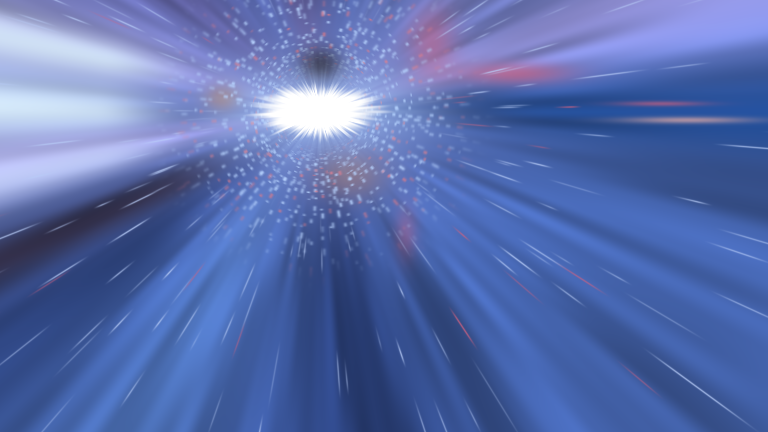
Reproduce this background procedurally as a Shadertoy shader.

```glsl
const vec2 HUB = vec2(0.741, 0.741);
const vec2 CORE_SIZE = vec2(0.142, 0.060);
const vec3 BLUE = vec3(0.26, 0.38, 0.66);
const vec3 NAVY = vec3(0.15, 0.23, 0.45);
const vec3 DEEP = vec3(0.08, 0.23, 0.47);
const vec3 LILAC = vec3(0.60, 0.58, 0.85);
const vec3 MAUVE = vec3(0.38, 0.34, 0.57);
const vec3 ICE = vec3(0.87, 0.95, 1.0);
const vec3 HAZE = vec3(0.46, 0.51, 0.79);
const vec3 UMBER = vec3(0.17, 0.15, 0.23);
const vec3 ROSE = vec3(0.82, 0.38, 0.50);
const vec3 AMBER = vec3(0.62, 0.47, 0.46);
const float RAY_CONTRAST = 0.34;
const float STREAK_WIDTH = 0.0021;
const float SPECK_WIDTH = 0.0042;

float hash(vec2 p) {
    vec3 q = fract(vec3(p.xyx) * 0.1031);
    q += dot(q, q.yzx + 33.33);
    return fract((q.x + q.y) * q.z);
}

// Soft wedge around an angle, in degrees
float sector(float angle, float centre, float spread) {
    float d = (mod(angle - centre + 180.0, 360.0) - 180.0) / spread;
    return exp(-d * d);
}

// Soft elliptical spot
float spot(vec2 p, vec2 centre, vec2 size) {
    vec2 d = (p - centre) / size;
    return exp(-dot(d, d));
}

// Noise stretched along the radius, periodic around the hub
float rays(float turn, float depth, float columns, float seed) {
    vec2 q = vec2(turn * columns, depth + 20.0);
    vec2 i = floor(q), f = fract(q);
    f = f * f * (3.0 - 2.0 * f);
    float next = mod(i.x + 1.0, columns);
    i.y += seed;
    float inner = mix(hash(i), hash(vec2(next, i.y)), f.x);
    float outer = mix(hash(i + vec2(0, 1)), hash(vec2(next, i.y + 1.0)), f.x);
    return mix(inner, outer, f.y);
}

// One random dash per polar cell: x is its strength, y a random tint
vec2 dashes(float turn, float r, float columns, float rings, float density, float width, float seed) {
    float column = floor(turn * columns);
    float depth = log(r) * rings + 40.0 + 9.0 * hash(vec2(column, seed));
    vec2 cell = vec2(column, floor(depth)) + seed;
    float across = fract(turn * columns) - mix(0.3, 0.7, hash(cell + 7.0));
    float d = across * 6.2832 / columns * r / width;
    float t = fract(depth), len = mix(0.4, 0.95, hash(cell + 13.0));
    float along = smoothstep(0.0, 0.3, t) * (1.0 - smoothstep(len * 0.6, len, t));
    float shown = step(hash(cell), density) * mix(0.35, 1.0, hash(cell + 29.0));
    return vec2(shown * along * exp(-d * d), hash(cell + 41.0));
}

void mainImage(out vec4 fragColor, in vec2 fragCoord) {
    vec2 p = fragCoord / iResolution.xy * vec2(16.0 / 9.0, 1.0);
    vec2 v = p - HUB;
    float r = max(length(v), 0.002);
    float turn = fract(atan(v.y, v.x) / 6.2832 + 1.0);
    float depth = log(r);
    float broad = rays(turn, depth * 0.7, 36.0, 3.0);
    float fine = rays(turn, depth * 1.6, 140.0, 17.0);
    float angle = turn * 360.0 + (broad - 0.5) * 5.0;
    float away = smoothstep(0.12, 0.4, r);

    // Wide coloured wedges
    vec3 col = BLUE;
    col = mix(col, NAVY, 0.85 * sector(angle, 278.0, 17.0));
    col = mix(col, NAVY, 0.7 * sector(angle, 216.0, 9.0));
    col = mix(col, vec3(0.31, 0.46, 0.74), 0.8 * sector(angle, 240.0, 10.0));
    col = mix(col, DEEP, 0.85 * sector(angle, 2.0, 8.0));
    col = mix(col, LILAC, 0.85 * sector(angle, 19.0, 9.0));
    col = mix(col, LILAC, 0.6 * sector(angle, 38.0, 14.0));
    col = mix(col, HAZE, 0.6 * sector(angle, 62.0, 12.0));
    col = mix(col, MAUVE, 0.9 * sector(angle, 98.0, 17.0));
    col = mix(col, MAUVE, 0.75 * sector(angle, 140.0, 18.0));
    col = mix(col, LILAC, 0.9 * sector(angle, 164.0, 12.0));
    col = mix(col, LILAC, 0.95 * sector(angle, 190.0, 8.0));
    col = mix(col, UMBER, 0.92 * away * sector(angle, 206.0, 5.5));

    // Ray texture and the pale left side
    col *= 1.0 + RAY_CONTRAST * away * (broad + fine - 1.0);
    float pale = sector(angle, 166.0, 6.0) + sector(angle, 180.0, 6.0) + 0.55 * sector(angle, 193.0, 4.0);
    col = mix(col, ICE, min(pale, 1.0) * smoothstep(0.25, 0.52, r) * (0.7 + 0.3 * broad));

    // Haze and local tints
    col = mix(col, HAZE, 0.8 * spot(p, HUB, vec2(0.33, 0.24)));
    col = mix(col, ROSE, 0.65 * spot(p, vec2(1.19, 0.83), vec2(0.13, 0.025)));
    col = mix(col, ROSE, 0.5 * spot(p, vec2(1.0, 0.90), vec2(0.055, 0.08)));
    col = mix(col, ROSE, 0.35 * spot(p, vec2(0.94, 0.46), vec2(0.025, 0.06)));
    col = mix(col, ROSE, 0.6 * spot(p, vec2(1.53, 0.76), vec2(0.1, 0.006)));
    col = mix(col, vec3(0.87, 0.66, 0.65), 0.7 * spot(p, vec2(1.59, 0.722), vec2(0.15, 0.008)));
    col = mix(col, AMBER, 0.6 * spot(p, vec2(0.81, 0.595), vec2(0.08, 0.055)));
    col = mix(col, AMBER, 0.8 * spot(p, vec2(0.515, 0.773), vec2(0.04, 0.03)));

    // Long streaks outside, short specks near the hub
    for (int i = 0; i < 3; i++) {
        float k = float(i);
        vec2 dash = dashes(turn, r, 83.0 + 20.0 * k, 2.6 + 0.5 * k, 0.17, STREAK_WIDTH, 5.0 + 31.0 * k);
        vec3 tint = mix(vec3(0.72, 0.80, 0.97), ROSE, step(0.9, dash.y));
        col = mix(col, tint, 0.75 * dash.x * smoothstep(0.2, 0.4, r));
        vec2 speck = dashes(turn, r, 47.0 + 16.0 * k, 8.0 + 2.0 * k, 0.45, SPECK_WIDTH, 60.0 + 23.0 * k);
        tint = mix(vec3(0.72, 0.83, 1.0), vec3(0.85, 0.48, 0.55), step(0.8, speck.y));
        col = mix(col, tint, 0.8 * speck.x * smoothstep(0.07, 0.14, r) * (1.0 - smoothstep(0.2, 0.42, r)));
    }

    // Dark knot and white core
    col = mix(col, vec3(0.17, 0.16, 0.23), 0.9 * spot(p, vec2(0.742, 0.848), vec2(0.048, 0.04)));
    float core = length((p - vec2(0.735, 0.741)) / CORE_SIZE) + 0.35 * (fine - 0.5);
    col = mix(col, vec3(0.70, 0.83, 1.0), 0.75 * exp(-0.45 * core * core));
    col = mix(col, vec3(1.0), 1.0 - smoothstep(0.65, 1.15, core));
    fragColor = vec4(clamp(col, 0.0, 1.0), 1.0);
}
```
